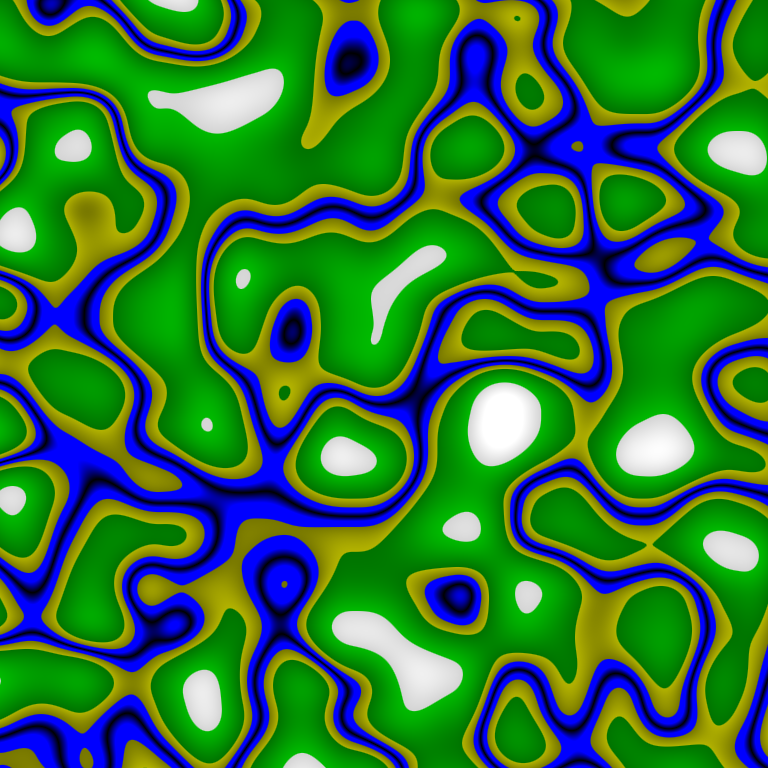
A Shadertoy shader for this pattern:

```glsl
#define CELLS 8.0          // noise cells across the canvas height
#define SLICE 0.42         // depth at which the 3D noise is cut
#define SEED 37.0          // shifts the noise field
#define BLUE_FULL 0.045    // level where the dark core reaches full blue
#define YELLOW_LEVEL 0.092
#define GREEN_LEVEL 0.195
#define WHITE_LEVEL 0.53

const vec3 BLUE   = vec3(0.0, 0.0, 1.0);
const vec3 YELLOW = vec3(1.0, 1.0, 0.0);
const vec3 GREEN  = vec3(0.0, 1.0, 0.0);
const vec3 WHITE  = vec3(1.0);

uint hash(ivec3 p) {
    uvec3 q = uvec3(p + 4096);
    uint h = q.x * 1597334673u ^ q.y * 3812015801u ^ q.z * 2798796415u;
    h = (h ^ (h >> 16)) * 2246822519u;
    h = (h ^ (h >> 13)) * 3266489917u;
    return h ^ (h >> 16);
}

// One of the twelve directions towards the edges of a cube
vec3 edgeGradient(ivec3 corner) {
    uint h = hash(corner);
    vec3 signs = vec3(uvec3(h, h >> 1, h >> 2) & 1u) * 2.0 - 1.0;
    int zeroAxis = int((h >> 8) % 3u);
    return signs * vec3(notEqual(ivec3(zeroAxis), ivec3(0, 1, 2)));
}

float gradientNoise(vec3 p) {
    vec3 cell = floor(p);
    vec3 f = p - cell;
    vec3 fade = f * f * f * (f * (f * 6.0 - 15.0) + 10.0);
    float sum = 0.0;
    for (int i = 0; i < 8; i++) {
        ivec3 corner = ivec3(i & 1, (i >> 1) & 1, (i >> 2) & 1);
        vec3 offset = vec3(corner);
        vec3 weight = mix(1.0 - fade, fade, offset);
        float slope = dot(edgeGradient(ivec3(cell) + corner), f - offset);
        sum += weight.x * weight.y * weight.z * slope;
    }
    return sum;
}

// Position of a level within a band, from 0 to 1
float ramp(float low, float high, float level) {
    return clamp((level - low) / (high - low), 0.0, 1.0);
}

// Antialiased step, one pixel wide
float edge(float threshold, float level, float pixel) {
    return clamp((level - threshold) / pixel + 0.5, 0.0, 1.0);
}

void mainImage(out vec4 fragColor, in vec2 fragCoord) {
    vec2 uv = fragCoord / iResolution.y;
    float field = gradientNoise(vec3(uv * CELLS + SEED + 0.31, SLICE));
    float pixel = max(fwidth(field), 1e-5);
    float level = abs(field);

    // Each band brightens towards its upper limit
    vec3 blue   = BLUE * ramp(0.0, BLUE_FULL, level);
    vec3 yellow = YELLOW * mix(0.46, 0.70, ramp(YELLOW_LEVEL, GREEN_LEVEL, level));
    vec3 green  = GREEN * mix(0.45, 0.73, ramp(GREEN_LEVEL, WHITE_LEVEL, level));
    vec3 white  = WHITE * mix(0.83, 1.0, ramp(WHITE_LEVEL, 0.75, level));

    // Stack the bands from the valley lines up to the peaks
    vec3 color = mix(blue, yellow, edge(YELLOW_LEVEL, level, pixel));
    color = mix(color, green, edge(GREEN_LEVEL, level, pixel));
    color = mix(color, white, edge(WHITE_LEVEL, level, pixel));
    fragColor = vec4(color, 1.0);
}
```
